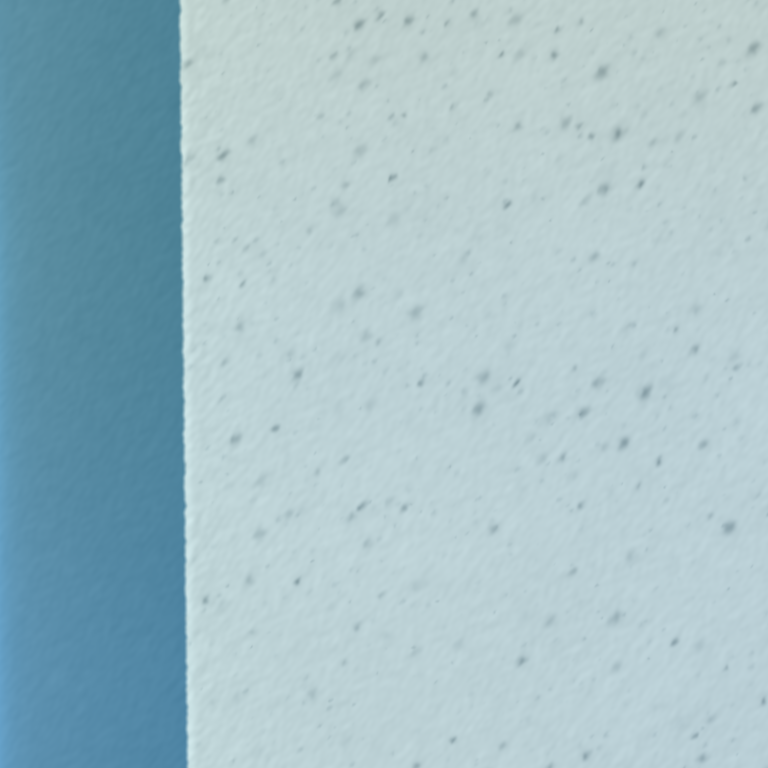
Give the GLSL for this texture, as a Shadertoy shader.

```glsl
// Pale rough plaster wall meeting a shaded blue vertical band on the left.

vec2 hash2(vec2 p) {
    vec3 q = fract(p.xyx * vec3(0.1031, 0.1030, 0.0973));
    q += dot(q, q.yzx + 33.33);
    return fract((q.xx + q.yz) * q.zy);
}

// Gradient noise, roughly -0.7 to 0.7
float gradNoise(vec2 p) {
    vec2 i = floor(p), f = fract(p);
    vec2 u = f * f * f * (f * (f * 6.0 - 15.0) + 10.0);
    vec2 e = vec2(1.0, 0.0);
    float a = dot(hash2(i) * 2.0 - 1.0, f);
    float b = dot(hash2(i + e) * 2.0 - 1.0, f - e);
    float c = dot(hash2(i + e.yx) * 2.0 - 1.0, f - e.yx);
    float d = dot(hash2(i + 1.0) * 2.0 - 1.0, f - 1.0);
    return mix(mix(a, b, u.x), mix(c, d, u.x), u.y);
}

// Stretches the grain along a diagonal rising to the right
vec2 slant(vec2 p) {
    return vec2(dot(p, vec2(0.80, -0.60)), dot(p, vec2(0.60, 0.80)) * 0.65);
}

float grain(vec2 uv) {
    vec2 p = slant(uv);
    return gradNoise(p * 62.0) * 0.5 + gradNoise(p * 115.0 + 17.0) * 0.4
         + gradNoise(p * 28.0 + 41.0) * 0.3;
}

// Small scattered pits, one candidate per cell with varied depth
float pits(vec2 uv, float cells) {
    vec2 p = slant(uv) * cells;
    vec2 id = floor(p);
    float depth = 0.0;
    for (int y = -1; y <= 1; y++) {
        for (int x = -1; x <= 1; x++) {
            vec2 cell = id + vec2(x, y);
            vec2 kind = hash2(cell + 71.0);
            vec2 d = p - cell - hash2(cell + 9.0);
            d += 0.12 * gradNoise(p * 3.0);
            float radius = mix(0.10, 0.23, kind.y);
            float strength = pow(kind.x, 5.0);
            depth += strength * exp(-dot(d, d) / (radius * radius));
        }
    }
    return depth;
}

void mainImage(out vec4 fragColor, in vec2 fragCoord) {
    vec2 uv = fragCoord / iResolution.xy;
    float rough = grain(uv);
    float relief = rough - grain(uv + vec2(-0.003, 0.003));
    float blotch = gradNoise(uv * 5.0 + 3.0);

    // Slightly leaning, ragged boundary
    float edge = 0.244 - 0.010 * uv.y
               + 0.003 * gradNoise(vec2(uv.y * 45.0, 2.0))
               + 0.002 * gradNoise(vec2(uv.y * 110.0, 8.0));
    float d = uv.x - edge;

    // Sunlit wall: greener toward the top and the boundary, bluer lower right
    vec3 wall = mix(vec3(0.737, 0.820, 0.838), vec3(0.742, 0.812, 0.805),
                    smoothstep(0.45, 1.05, uv.y));
    wall += vec3(0.012, 0.016, 0.008) * exp(-max(d, 0.0) * 7.0);
    wall += vec3(-0.010, -0.008, 0.002) * smoothstep(0.5, 1.0, uv.x) * (1.0 - uv.y);
    wall += 0.010 * blotch + 0.030 * rough + 0.035 * relief;
    float nearEdge = exp(-max(d, 0.0) * 16.0);
    wall += nearEdge * 0.045 * relief;
    wall -= vec3(0.21, 0.20, 0.19) * pits(uv, 34.0);
    wall -= vec3(0.07, 0.065, 0.06) * pits(uv + 3.7, 62.0);
    wall += vec3(0.045, 0.050, 0.050) * exp(-pow((d - 0.004) / 0.006, 2.0));

    // Shaded band: bluer at the bottom, pale glow along the outer side
    vec3 band = mix(vec3(0.325, 0.535, 0.655), vec3(0.320, 0.525, 0.600),
                    smoothstep(0.0, 0.75, uv.y));
    band += vec3(0.035, 0.030, 0.030) * (1.0 - smoothstep(0.0, 0.20, uv.x));
    band += vec3(0.035, 0.065, 0.100) * exp(-uv.x * 55.0)
          * (1.0 - 0.8 * smoothstep(0.6, 1.0, uv.y));
    band -= vec3(0.025, 0.020, 0.015) * exp(-abs(d) * 32.0);
    band += 0.010 * blotch + 0.022 * rough + 0.025 * relief;

    float soft = max(0.0035, 0.75 / iResolution.x);
    vec3 color = mix(band, wall, smoothstep(-soft, soft, d));
    fragColor = vec4(clamp(color, 0.0, 1.0), 1.0);
}
```
